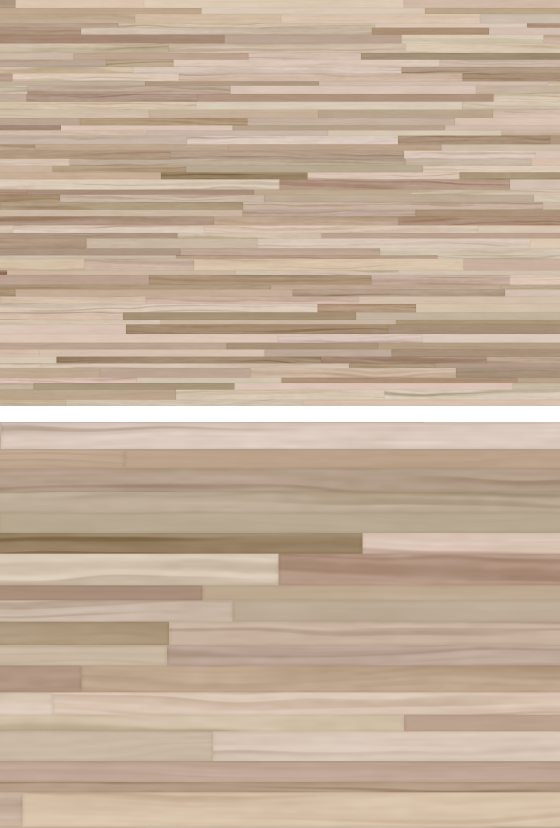
Top: the whole. Bottom: its middle third, enlarged.
Give the GLSL for this texture, as a Shadertoy shader.

```glsl
// Butcher-block wood: thin horizontal staves of uneven height and length.
// Jittered row and joint boundaries pick a stave; its hash sets tone, tint
// and heartwood, and stretched noise draws wavy streaks and fine fibres.

#define ROWS 56.0          // staves down the canvas
#define STAVES 2.7         // mean staves across one row
#define ROW_JITTER 0.62    // unevenness of stave heights
#define JOINT_JITTER 0.70  // unevenness of stave lengths
#define SEAM 0.07          // seam width, in row heights
#define SEAM_DARK 0.10     // tone lost at a seam
#define STREAK_DARK 0.52   // tone lost in heartwood streaks
#define FIBRE 0.15         // contrast of fine fibres
#define DARK_WOOD vec3(0.58, 0.48, 0.38)
#define LIGHT_WOOD vec3(0.86, 0.785, 0.715)

float hash(vec2 p) {
    vec3 q = fract(p.xyx * vec3(0.1031, 0.1030, 0.0973));
    q += dot(q, q.yzx + 33.33);
    return fract((q.x + q.y) * q.z);
}

float noise(vec2 p) {
    vec2 i = floor(p), f = fract(p);
    f = f * f * (3.0 - 2.0 * f);
    return mix(mix(hash(i), hash(i + vec2(1, 0)), f.x),
               mix(hash(i + vec2(0, 1)), hash(i + vec2(1, 1)), f.x), f.y);
}

// Position of boundary i in a line of jittered cells
float boundary(float i, float seed, float jitter) {
    return i + jitter * (hash(vec2(i + 17.0, seed)) - 0.5);
}

// Index of the jittered cell that holds x
float cellIndex(float x, float seed, float jitter) {
    float i = floor(x);
    if (x < boundary(i, seed, jitter)) return i - 1.0;
    if (x >= boundary(i + 1.0, seed, jitter)) return i + 1.0;
    return i;
}

// Distance from x to the nearer end of cell i
float endDistance(float x, float i, float seed, float jitter) {
    return min(x - boundary(i, seed, jitter),
               boundary(i + 1.0, seed, jitter) - x);
}

vec3 wood(vec2 uv) {
    // Find the stave
    float v = uv.y * ROWS;
    float row = cellIndex(v, 5.0, ROW_JITTER);
    float rowSeed = row + 40.0;
    float u = uv.x * STAVES + 7.0 * hash(vec2(rowSeed, 3.0)) + 2.0;
    float stave = cellIndex(u, rowSeed, JOINT_JITTER);
    vec2 id = vec2(stave + 11.0, rowSeed);

    // Character of the stave
    float age = hash(id + 90.0);
    float heart = mix(0.12, 1.0, smoothstep(0.25, 0.9, hash(id + 210.0)));
    float tint = hash(id + 350.0) - 0.5;
    float grey = hash(id + 470.0) - 0.5;
    vec2 offset = 60.0 * vec2(hash(id + 530.0), hash(id + 610.0));

    // Wavy grain, stretched along the stave
    vec2 g = vec2(uv.x, v) + offset;
    g.y += 0.9 * noise(vec2(g.x * 7.0, g.y * 0.6))
         + 0.25 * noise(vec2(g.x * 22.0, g.y * 1.2));
    float bands = noise(vec2(g.x * 2.5, g.y * 1.6));
    float veins = noise(vec2(g.x * 5.0, g.y * 4.2) + 31.0);
    float streak = 0.5 * smoothstep(0.5, 0.95, bands)
                 + 0.6 * smoothstep(0.62, 0.95, veins);
    float fibre = 0.6 * noise(vec2(g.x * 18.0, g.y * 7.0))
                + 0.4 * noise(vec2(uv.x * 90.0, v * 5.0) + offset) - 0.5;
    float mottle = noise(vec2(uv.x * 30.0, v * 0.8) + offset) - 0.5;

    // Tone: 0 is dark wood, 1 is light wood
    float tone = 1.03 - 0.80 * pow(age, 1.7);
    tone -= STREAK_DARK * heart * streak;
    tone += FIBRE * fibre * (0.6 + heart) + 0.06 * mottle;

    // Fine seams along the sides and at the joints
    float side = endDistance(v, row, 5.0, ROW_JITTER);
    float joint = endDistance(u, stave, rowSeed, JOINT_JITTER) * ROWS / STAVES;
    tone -= SEAM_DARK * (1.0 - smoothstep(0.0, 2.0 * SEAM, min(side, joint)));

    vec3 colour = mix(DARK_WOOD, LIGHT_WOOD, tone);
    colour += tint * vec3(0.012, -0.010, 0.030);   // yellow to rose
    colour += grey * vec3(-0.025, 0.005, 0.020);   // warm to grey
    return colour;
}

void mainImage(out vec4 fragColor, in vec2 fragCoord) {
    // Average sub-samples to smooth every edge
    vec3 sum = vec3(0.0);
    for (int j = 0; j < 3; j++)
        for (int i = 0; i < 2; i++) {
            vec2 shift = (vec2(i, j) + 0.5) / vec2(2.0, 3.0) - 0.5;
            sum += wood((fragCoord + shift) / iResolution.xy);
        }
    fragColor = vec4(clamp(sum / 6.0, 0.0, 1.0), 1.0);
}
```
